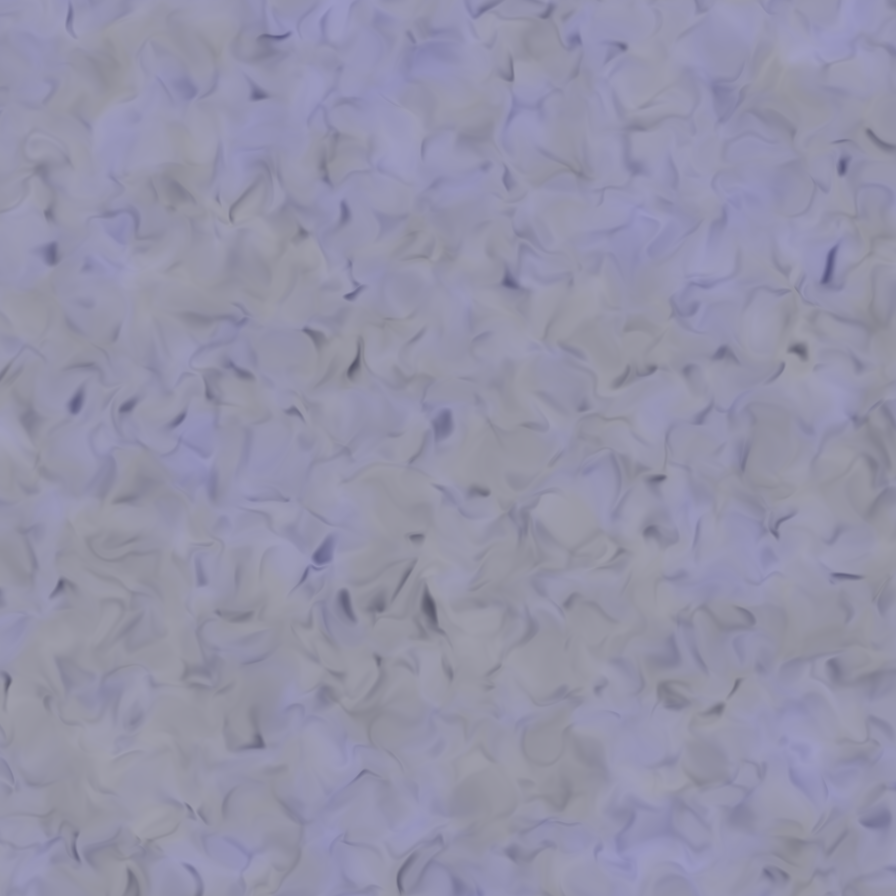
Reproduce this texture procedurally as a WebGL 1 fragment shader.

```glsl
precision highp float;
uniform vec2 u_resolution;

vec2 hash2(vec2 p) {
  vec3 q = fract(p.xyx * vec3(0.1031, 0.1030, 0.0973));
  q += dot(q, q.yzx + 33.33);
  return fract((q.xx + q.yz) * q.zy);
}

vec2 gradient(vec2 cell) {
  float angle = 6.2832 * hash2(cell).x;
  return vec2(cos(angle), sin(angle));
}

float noise(vec2 p) {
  vec2 i = floor(p), f = fract(p);
  vec2 u = f * f * f * (f * (f * 6.0 - 15.0) + 10.0);
  vec2 e = vec2(1.0, 0.0);
  float low = mix(dot(gradient(i), f), dot(gradient(i + e), f - e), u.x);
  float high = mix(dot(gradient(i + e.yx), f - e.yx), dot(gradient(i + 1.0), f - 1.0), u.x);
  return 1.5 * mix(low, high, u.y);
}

float fbm(vec2 p) {
  float sum = 0.0, amp = 0.6;
  for (int i = 0; i < 3; i++) {
    sum += amp * noise(p);
    p = mat2(1.6, 1.2, -1.2, 1.6) * p + 17.3;
    amp *= 0.5;
  }
  return sum;
}

vec2 warp(vec2 p, float scale, float amount) {
  return p + amount * vec2(noise(p * scale + 41.0), noise(p * scale + 83.0));
}

// Curved dashes, one per cell, dark along one edge and fading to the other
float flecks(vec2 p, float seed, float rarity) {
  vec2 cell = floor(p);
  float cover = 0.0;
  for (int y = -1; y <= 1; y++) {
    for (int x = -1; x <= 1; x++) {
      vec2 id = cell + vec2(float(x), float(y));
      vec2 place = hash2(id + seed);
      vec2 kind = hash2(id + seed + 57.0);
      float angle = 6.2832 * hash2(id + seed + 131.0).x;
      vec2 dir = vec2(cos(angle), sin(angle));
      vec2 d = p - id - place;
      float along = dot(d, dir) / mix(0.35, 0.75, kind.x);
      float across = dot(d, vec2(-dir.y, dir.x)) / mix(0.16, 0.32, place.y);
      across += 0.5 * along * along;
      float body = 1.0 - smoothstep(0.2, 1.0, length(vec2(along, across)));
      body *= mix(0.45, 1.0, smoothstep(-0.6, 0.6, across));
      cover = max(cover, body * pow(kind.y, rarity));
    }
  }
  return cover;
}

void main() {
  vec2 uv = gl_FragCoord.xy / u_resolution;
  vec2 bent = warp(warp(uv, 14.0, 0.018), 36.0, 0.010);

  // Grey ground with lavender patches, bluer toward top and bottom
  float tint = 0.2 + 0.7 * fbm(uv * 3.0 + 5.0) + 0.85 * fbm(bent * 12.0);
  tint += 0.42 * smoothstep(0.55, 1.0, uv.y) + 0.25 * smoothstep(0.3, 0.0, uv.y);
  vec3 color = mix(vec3(0.592, 0.59, 0.642), vec3(0.59, 0.585, 0.745), clamp(tint, 0.0, 1.0));

  // Cloudy shading and folded creases
  float crease = 1.0 - smoothstep(0.0, 0.2, abs(noise(bent * 17.0 + 29.0)));
  crease *= smoothstep(0.0, 0.4, noise(bent * 11.0 + 63.0));
  color += 0.04 * fbm(bent * 9.0 + 3.0) + 0.035 * fbm(bent * 22.0 + 9.0) - 0.035 * crease;

  // Pale smears below, broken dark flecks above
  float grain = smoothstep(-0.45, 0.4, noise(bent * 44.0 + 15.0));
  color -= vec3(0.09, 0.09, 0.075) * flecks(bent * 17.0, 211.0, 1.2) * mix(0.5, 1.0, grain);
  color -= vec3(0.06, 0.06, 0.05) * flecks(bent * 26.0, 317.0, 1.5);
  color -= vec3(0.26, 0.26, 0.23) * flecks(bent * 23.0, 7.0, 4.0) * mix(0.25, 1.0, grain);

  gl_FragColor = vec4(color, 1.0);
}
```
